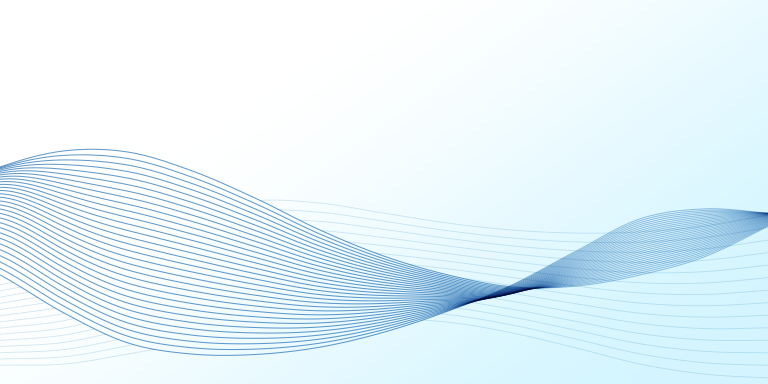
Give the GLSL for this background, as a Shadertoy shader.

```glsl
// Upper and lower edge heights of each ribbon, six knots per unit of x
const vec2 waveEdges[15] = vec2[15](
    vec2(.492, .362), vec2(.565, .284), vec2(.607, .185), vec2(.604, .107), vec2(.555, .078),
    vec2(.483, .077), vec2(.401, .096), vec2(.333, .135), vec2(.284, .190), vec2(.253, .258),
    vec2(.255, .346), vec2(.284, .430), vec2(.331, .456), vec2(.411, .445), vec2(.500, .430));
const vec2 veilEdges[15] = vec2[15](
    vec2(.220, .045), vec2(.258, .049), vec2(.297, .052), vec2(.362, .078), vec2(.440, .109),
    vec2(.477, .141), vec2(.471, .161), vec2(.445, .169), vec2(.419, .161), vec2(.401, .133),
    vec2(.393, .094), vec2(.396, .052), vec2(.411, .026), vec2(.440, .016), vec2(.470, .010));

// Catmull-Rom interpolation of both edges
vec2 edgesAt(vec2 knots[15], float x) {
    float s = x * 6.0;
    int i = int(clamp(floor(s), 0.0, 11.0));
    float f = s - float(i);
    vec2 a = knots[i], b = knots[i + 1], c = knots[i + 2], d = knots[i + 3];
    return b + 0.5 * f * (c - a + f * (2.0 * a - 5.0 * b + 4.0 * c - d
        + f * (3.0 * (b - c) + d - a)));
}

float bump(float x, float center, float width) {
    float d = (x - center) / width;
    return exp(-d * d);
}

// Bends the inner strands so that they bunch where the wave twists
float bowAt(float x) {
    return 0.057 * bump(x, 0.0, 0.17) - 0.021 * bump(x, 1.3, 0.14) + 0.008 * bump(x, 2.0, 0.15);
}

float strandHeight(vec2 edges, float bow, float t) {
    return mix(edges.x, edges.y, t) + 4.0 * bow * t * (1.0 - t);
}

// Antialiased coverage of a strand, corrected for its slope
float strandCover(float y, float height, float nextHeight, float stepX, float width) {
    float slope = (nextHeight - height) / stepX;
    float dist = abs(y - height) / sqrt(1.0 + slope * slope);
    float pixel = 1.0 / iResolution.y;
    return clamp((0.5 * (width + pixel) - dist) / pixel, 0.0, 1.0);
}

void mainImage(out vec4 fragColor, in vec2 fragCoord) {
    vec2 p = fragCoord / iResolution.y;
    float stepX = 0.002;

    // Diagonal wash from white to pale cyan
    float wash = smoothstep(0.9, 3.2, p.x + 1.4 * (1.0 - p.y));
    vec3 color = mix(vec3(1.0), vec3(0.83, 0.96, 1.0), wash);

    vec2 wave = edgesAt(waveEdges, p.x);
    vec2 waveNext = edgesAt(waveEdges, p.x + stepX);
    vec2 veil = edgesAt(veilEdges, p.x);
    vec2 veilNext = edgesAt(veilEdges, p.x + stepX);

    // Faint veil, hidden behind the left part of the wave
    float inside = step(wave.y, p.y) * step(p.y, wave.x);
    float veilStrength = 0.24 * (1.0 - inside * step(p.x, 1.3));
    for (int i = 0; i < 14; i++) {
        float t = float(i) / 13.0;
        float cover = strandCover(p.y, strandHeight(veil, 0.0, t),
            strandHeight(veilNext, 0.0, t), stepX, 0.0024);
        color *= mix(vec3(1.0), vec3(0.35, 0.62, 0.78), cover * veilStrength);
    }

    // Main wave, darkening where strands overlap
    float bow = bowAt(p.x), bowNext = bowAt(p.x + stepX);
    float waveStrength = mix(0.88, 0.52, smoothstep(1.2, 1.55, p.x));
    for (int i = 0; i < 30; i++) {
        float t = float(i) / 29.0;
        float cover = strandCover(p.y, strandHeight(wave, bow, t),
            strandHeight(waveNext, bowNext, t), stepX, 0.0027);
        color *= mix(vec3(1.0), vec3(0.30, 0.55, 0.76), cover * waveStrength);
    }

    fragColor = vec4(color, 1.0);
}
```
